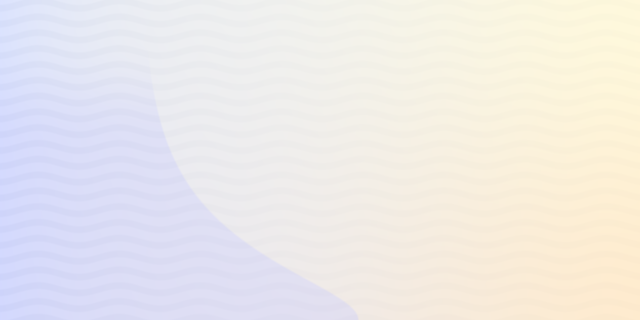
Write a Shadertoy shader that draws this background.

```glsl
const vec3 COOL_TOP = vec3(0.860, 0.890, 0.995);
const vec3 COOL_BOTTOM = vec3(0.840, 0.870, 0.995);
const vec3 NEUTRAL_TOP = vec3(0.953, 0.953, 0.932);
const vec3 NEUTRAL_BOTTOM = vec3(0.938, 0.920, 0.915);
const vec3 WARM_TOP = vec3(1.000, 0.975, 0.860);
const vec3 WARM_BOTTOM = vec3(1.000, 0.922, 0.805);
const vec3 LILAC = vec3(0.800, 0.810, 0.995);
const float TAU = 6.2831853;

// Horizontal blend from cool through neutral to warm
vec3 ramp(float u, vec3 cool, vec3 neutral, vec3 warm) {
    vec3 color = mix(cool, neutral, 1.0 - exp(-5.0 * u));
    return mix(color, warm, smoothstep(0.35, 1.08, u));
}

// Right-hand limit of the lilac slope at a given height
float slopeEdge(float y, float top, float reach, float steepness, float bend) {
    float fall = length(vec2(steepness * y, bend)) - bend;
    return top + reach * exp(-fall);
}

// Coverage of evenly spaced wavy bands
float waveBands(vec2 p, vec2 crest, float wavelength, float spacing,
                float amplitude, float halfWidth, float blur) {
    float lift = amplitude * (cos(TAU * (p.x - crest.x) / wavelength) - 1.0);
    float row = (p.y - crest.y - lift) / spacing;
    float offset = abs(fract(row + 0.5) - 0.5) * spacing;
    return 1.0 - smoothstep(halfWidth - blur, halfWidth + blur, offset);
}

void mainImage(out vec4 fragColor, in vec2 fragCoord) {
    vec2 uv = fragCoord / iResolution.xy;
    vec2 p = fragCoord / iResolution.y;
    float pixel = 1.0 / iResolution.y;

    // Background gradient
    vec3 color = ramp(uv.x,
        mix(COOL_BOTTOM, COOL_TOP, uv.y),
        mix(NEUTRAL_BOTTOM, NEUTRAL_TOP, uv.y),
        mix(WARM_BOTTOM, WARM_TOP, smoothstep(0.0, 1.0, uv.y)));

    // Lilac slope, fading out toward the top
    float side = p.x - slopeEdge(p.y, 0.44, 0.68, 4.6, 0.49);
    float edgeBlur = max(fwidth(side), pixel);
    float inside = 1.0 - smoothstep(-edgeBlur, edgeBlur, side);
    float fade = 1.0 - smoothstep(0.55, 0.88, p.y);
    color = mix(color, LILAC, 0.38 * inside * fade);

    // Faint wavy bands, strongest on the cool side
    float bands = waveBands(p, vec2(0.120, 0.651), 0.2535, 0.0494,
                            0.0115, 0.0105, 1.2 * pixel);
    float depth = mix(0.022, 0.010, smoothstep(0.0, 0.5, uv.x));
    color -= bands * depth * vec3(1.0, 0.9, 0.7);

    fragColor = vec4(color, 1.0);
}
```
